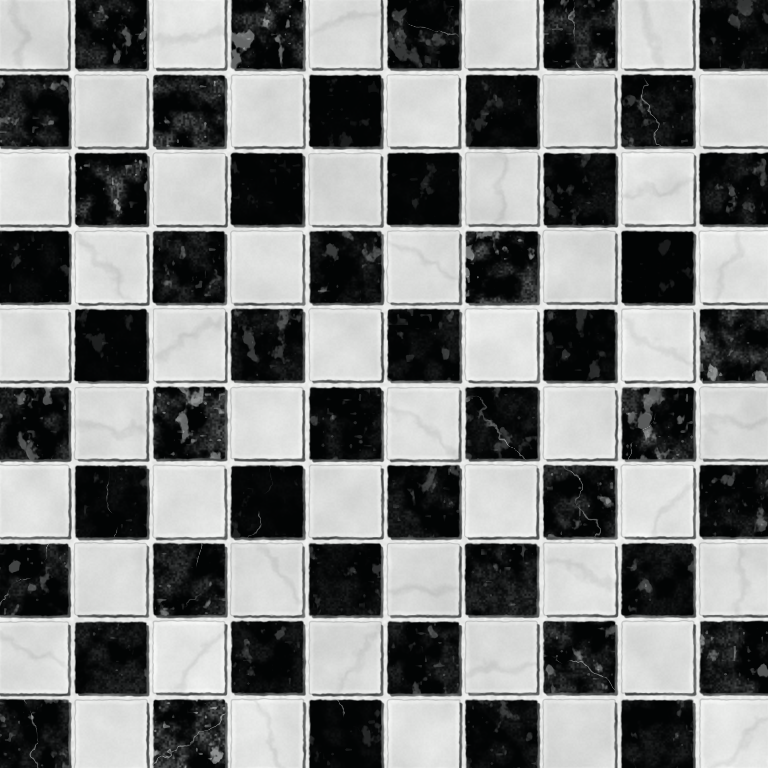
This texture is drawn by a WebGL 1 fragment shader. Its source:

```glsl
precision highp float;
// Checkerboard of black and white marble mosaic tiles in pale grout with shaded edges.
uniform vec2 u_resolution;

const float TILES = 9.834;                      // tile pitches across the canvas
const vec2 GRID_OFFSET = vec2(0.074, 0.091);    // crop of the first column and row
const vec2 TILE_CENTER = vec2(0.495, 0.505);
const float TILE_HALF = 0.457;
const float CORNER = 0.025;
const float EDGE_WOBBLE = 0.016;
const float PLACEMENT_JITTER = 0.010;
const vec2 SHADOW_SHIFT = vec2(0.033, -0.033);
const vec3 GROUT = vec3(0.91, 0.915, 0.91);
const vec3 SHADOW = vec3(0.24, 0.25, 0.25);
const vec3 WHITE_MARBLE = vec3(0.865, 0.87, 0.865);
const vec3 BLACK_MARBLE = vec3(0.008, 0.014, 0.015);
const vec3 MINERAL = vec3(0.56, 0.57, 0.57);

float hash(vec2 p) {
  p = fract(p * vec2(0.1031, 0.1137));
  p += dot(p, p.yx + 33.33);
  return fract((p.x + p.y) * p.x * 17.13);
}

float noise(vec2 p) {
  vec2 i = floor(p), f = fract(p);
  f = f * f * (3.0 - 2.0 * f);
  return mix(mix(hash(i), hash(i + vec2(1.0, 0.0)), f.x),
             mix(hash(i + vec2(0.0, 1.0)), hash(i + vec2(1.0, 1.0)), f.x), f.y);
}

float fbm(vec2 p) {
  float sum = 0.0, amplitude = 0.53;
  for (int i = 0; i < 4; i++) {
    sum += amplitude * noise(p);
    p = mat2(1.6, 1.2, -1.2, 1.6) * p + 7.3;
    amplitude *= 0.5;
  }
  return sum;
}

float roundedBox(vec2 p) {
  vec2 d = abs(p) - TILE_HALF + CORNER;
  return length(max(d, 0.0)) + min(max(d.x, d.y), 0.0) - CORNER;
}

float cover(float d, float pixel) {
  return 1.0 - smoothstep(-pixel, pixel, d);
}

// Wavering line through the tile at an angle and offset set by the seed
float vein(vec2 p, vec2 seed, float width) {
  float angle = 6.2832 * hash(seed + 3.0);
  float bend = (fbm(p * 4.0 + seed) - 0.5) * 0.35;
  float d = dot(p, vec2(cos(angle), sin(angle))) + bend + (hash(seed + 8.0) - 0.5) * 0.4;
  return 1.0 - smoothstep(0.0, width, abs(d));
}

vec3 whiteMarble(vec2 p, vec2 seed, float edge) {
  float tone = (hash(seed + 1.0) - 0.5) * 0.05 + (fbm(p * 2.5 + seed) - 0.5) * 0.11;
  tone += (noise(p * 45.0 + seed) - 0.5) * 0.018;
  tone -= 0.055 * vein(p, seed, 0.09) * step(0.5, hash(seed + 5.0));
  tone += 0.045 * smoothstep(-0.07, -0.02, edge);          // polished rim
  return WHITE_MARBLE + tone;
}

vec3 blackMarble(vec2 p, vec2 seed) {
  float wear = pow(hash(seed + 2.0), 1.5);
  float clouds = smoothstep(0.36, 0.78, fbm(p * 4.5 + seed));
  float grain = 0.35 + 1.1 * noise(p * 38.0 + seed);
  float patches = smoothstep(0.66, 0.76, fbm(p * vec2(5.0, 4.0) + seed + 31.0));
  float specks = smoothstep(0.80, 0.95, noise(p * 17.0 + seed + 53.0))
               * smoothstep(0.45, 0.65, noise(p * 4.0 + seed + 71.0));
  float streak = vein(p, seed, 0.018) * step(0.68, hash(seed + 6.0))
               * smoothstep(0.30, 0.60, noise(p * 5.0 + seed + 17.0));
  float mineral = 0.50 * wear * clouds * grain + 0.65 * patches * (0.25 + wear)
                + 0.55 * specks * (0.15 + wear) + 0.60 * streak;
  return mix(BLACK_MARBLE, MINERAL, min(mineral, 1.0));
}

void main() {
  vec2 grid = gl_FragCoord.xy / u_resolution * TILES + GRID_OFFSET;
  float pixel = TILES / min(u_resolution.x, u_resolution.y);
  vec2 cell = floor(grid);
  vec2 seed = cell * 13.7 + 5.0;
  vec2 jitter = vec2(hash(seed + 11.0), hash(seed + 19.0)) - 0.5;
  vec2 p = grid - cell - TILE_CENTER - jitter * PLACEMENT_JITTER;

  // Worn outlines of the tile and of the shaded side below and to the right
  float wobble = (noise(grid * 11.0) + 0.5 * noise(grid * 29.0) - 0.75) * EDGE_WOBBLE;
  float edge = roundedBox(p) + wobble;
  float shade = roundedBox(p - SHADOW_SHIFT) + wobble * 0.7;

  // Grout and its shadow
  vec3 color = GROUT + (noise(grid * 24.0) - 0.5) * 0.08;
  color = mix(color, SHADOW, 0.35 * cover(edge - 0.010, pixel));
  float depth = 0.65 + 0.35 * noise(grid * 7.0 + 40.0);
  color = mix(color, SHADOW, depth * cover(shade, pixel));

  // Alternating marble
  float isWhite = mod(cell.x + cell.y, 2.0);
  vec3 tile = mix(blackMarble(p, seed), whiteMarble(p, seed, edge), isWhite);
  color = mix(color, tile, cover(edge, pixel));

  gl_FragColor = vec4(clamp(color, 0.0, 1.0), 1.0);
}
```
